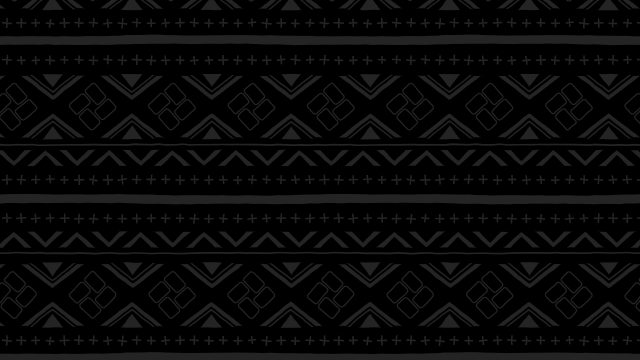
A Shadertoy shader for this pattern:

```glsl
// Hand-drawn tribal bands in charcoal on black: bars, crosses, zigzags, chevrons and pinwheel diamonds.

const vec3 INK = vec3(0.143);
const vec3 GROUND = vec3(0.0);
const float CANVAS_H = 432.0;      // design units in the canvas height
const float TILE = 381.0;          // side of the square repeat
const float MOTIFS = 4.0;          // repeats across one tile
const float ZIGZAGS = 5.0;
const float CROSSES = 22.0;
const float MOTIF_X = 63.5;        // first repeat of each kind
const float ZIGZAG_X = 54.5;
const float CROSS_X = 8.2;
const float BAR_HALF = 5.2;
const float LINE_HALF = 1.0;
const float CROSS_ARM = 5.6;
const float CROSS_HALF = 0.95;
const float OUTLINE_HALF = 0.75;
const float BAND_HALF = 39.0;      // half height of the diamond band
const float WOBBLE = 0.9;          // hand-drawn edge displacement
const float TAU = 6.2831853;

float hash(vec2 p) {
    p = fract(p * vec2(0.1031, 0.1137));
    p += dot(p, p.yx + 33.33);
    return fract((p.x + p.y) * p.x * 97.3);
}

// Value noise that wraps after n cells
float tileNoise(vec2 p, float n) {
    vec2 i = floor(p), f = fract(p);
    f = f * f * (3.0 - 2.0 * f);
    vec2 a = mod(i, n), b = mod(i + 1.0, n);
    return mix(mix(hash(a), hash(vec2(b.x, a.y)), f.x),
               mix(hash(vec2(a.x, b.y)), hash(b), f.x), f.y);
}

mat2 rotate(float a) {
    float c = cos(a), s = sin(a);
    return mat2(c, s, -s, c);
}

// Local x in .x, index within the tile in .y
vec2 repeatX(float x, float start, float count) {
    float pitch = TILE / count;
    float id = round((x - start) / pitch);
    return vec2(x - start - pitch * id, mod(id, count));
}

// Signed height below a row centre, wrapped to the tile
float rowY(float y, float centre) {
    return mod(y - centre + 0.5 * TILE, TILE) - 0.5 * TILE;
}

float roundBox(vec2 p, vec2 halfSize, float r) {
    vec2 q = abs(p) - halfSize + r;
    return length(max(q, 0.0)) + min(max(q.x, q.y), 0.0) - r;
}

// Upward chevron with its feet cut at foot; width grows from tip to foot
float chevron(vec2 p, float apex, float slope, float foot, float tipHalf, float footHalf) {
    float x = sqrt(p.x * p.x + 0.6);
    float width = mix(footHalf, tipHalf, clamp(p.y / apex, 0.0, 1.0));
    float d = abs(p.y + slope * x - apex) / sqrt(1.0 + slope * slope) - width;
    return max(d, foot - p.y);
}

float stripe(vec2 p, float centre, float halfWidth, float sway) {
    float a = TAU * p.x / TILE + centre;
    return abs(rowY(p.y, centre) + sway * (sin(a) + 0.4 * sin(3.0 * a))) - halfWidth
         - 0.3 * sway * sin(2.0 * a + 1.0);
}

float crossRow(vec2 p, float centre) {
    vec2 cell = repeatX(p.x, CROSS_X, CROSSES);
    vec2 seed = vec2(cell.y + 1.0, centre);
    vec2 q = vec2(cell.x, rowY(p.y, centre) + hash(seed) - 0.5);
    q = rotate(0.24 * (hash(seed + 7.0) - 0.5)) * q;
    float arm = CROSS_ARM * mix(0.88, 1.08, hash(seed + 13.0));
    return min(roundBox(q, vec2(arm, CROSS_HALF), 0.6),
               roundBox(q, vec2(CROSS_HALF, arm), 0.6));
}

// Interlocked upright and inverted chevrons; side flips the row
float zigzagRow(vec2 p, float centre, float side) {
    float y = -side * rowY(p.y, centre);
    float up = repeatX(p.x, ZIGZAG_X, ZIGZAGS).x;
    float down = repeatX(p.x, ZIGZAG_X + 0.5 * TILE / ZIGZAGS, ZIGZAGS).x;
    float d = min(chevron(vec2(up, y + 9.5), 16.5, 0.95, 0.0, 2.0, 2.9),
                  chevron(vec2(down, 9.5 - y), 16.5, 0.95, 0.0, 2.0, 2.9));
    return max(d, abs(y) - 9.5);
}

// Nested chevrons on both edges, with pinwheels of four outlined blocks between
float diamondBand(vec2 p, float centre) {
    float y = rowY(p.y, centre);
    vec2 cell = repeatX(p.x, MOTIF_X, MOTIFS);
    float vary = hash(vec2(cell.y + 3.0, centre + sign(y))) - 0.5;
    vec2 q = vec2(cell.x + 1.5 * vary, BAND_HALF - abs(y));
    float d = chevron(q, 28.5, 0.79, 2.0, 2.1, 2.5);
    d = min(d, chevron(q, 21.5 + vary, 0.8, 1.0, 0.9, 0.8));
    float tri = max((q.y + 1.3 * abs(q.x) - 14.0 - 2.0 * vary) / 1.64, 1.0 - q.y);
    d = min(d, tri - 1.0);

    cell = repeatX(p.x, MOTIF_X + 0.5 * TILE / MOTIFS, MOTIFS);
    float tilt = 0.14 * (hash(vec2(cell.y + 5.0, centre)) - 0.5);
    vec2 b = rotate(-TAU / 8.0 + tilt) * vec2(cell.x, -y);
    for (int i = 0; i < 4; i++) {
        float block = roundBox(b - vec2(13.0, 9.0), vec2(7.6, 11.6), 3.0);
        d = min(d, abs(block) - OUTLINE_HALF);
        b = vec2(-b.y, b.x);
    }
    return d;
}

void mainImage(out vec4 fragColor, in vec2 fragCoord) {
    float pixel = CANVAS_H / iResolution.y;
    vec2 p = vec2(fragCoord.x, iResolution.y - fragCoord.y) * pixel;
    vec2 n = p * 40.0 / TILE;
    p += WOBBLE * (vec2(tileNoise(n, 40.0), tileNoise(n + 17.0, 40.0)) - 0.5);

    float d = min(stripe(p, 48.0, BAR_HALF, 0.7), stripe(p, 239.0, BAR_HALF, 0.7));
    d = min(d, min(stripe(p, 173.7, LINE_HALF, 0.3), stripe(p, 303.7, LINE_HALF, 0.3)));
    d = min(d, min(crossRow(p, 27.5), crossRow(p, 72.0)));
    d = min(d, min(crossRow(p, 215.5), crossRow(p, 262.0)));
    d = min(d, min(zigzagRow(p, 189.5, 1.0), zigzagRow(p, 287.5, -1.0)));
    d = min(d, min(diamondBand(p, 128.0), diamondBand(p, 354.0)));

    float ink = clamp(0.5 - d / pixel, 0.0, 1.0);
    fragColor = vec4(mix(GROUND, INK, ink), 1.0);
}
```
